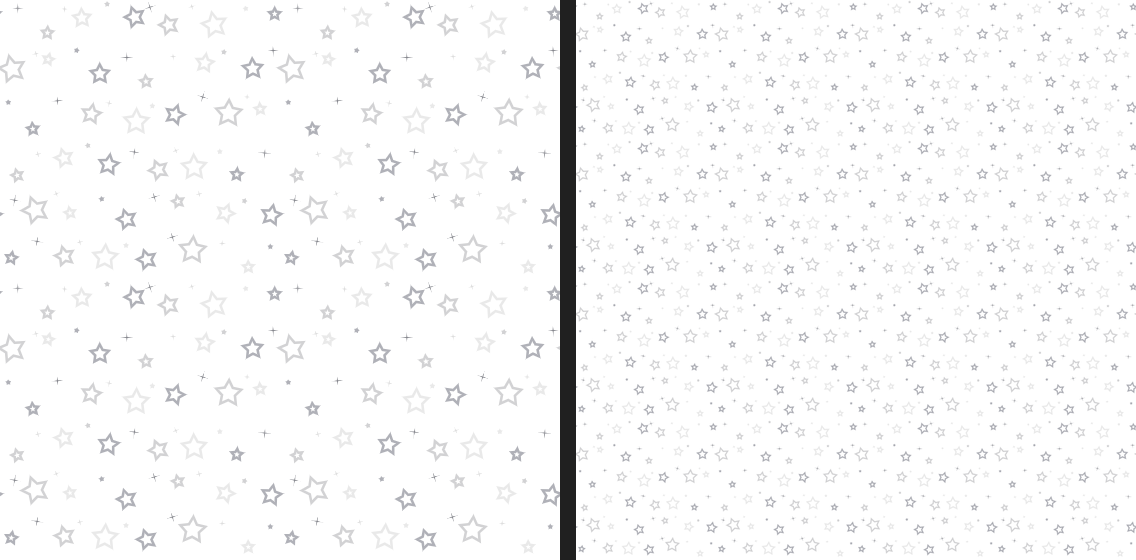
Left: one tile. Right: repeated 2 by 2.
Reproduce this pattern procedurally as a WebGL 1 fragment shader.

```glsl
precision highp float;

// Grey outlined stars scattered on white, with tiny sparkles and specks between.
// A tile of 6 x 6 staggered, jittered cells repeats twice across and down; every
// shape is an n-pointed star distance, and cell numbers share out tone and size.

uniform vec2 u_resolution;

const float CELLS = 6.0;    // cells along a tile
const float REPEATS = 2.0;  // tiles along the canvas

float wrap(float x, float n) { return floor(mod(x + 0.5, n)); }
vec2 wrapCell(vec2 c) { return vec2(wrap(c.x, CELLS), wrap(c.y, CELLS)); }

float hash(vec2 c, float seed) {
  return fract(sin(dot(c, vec2(12.99, 78.23)) + seed * 3.7) * 4375.85);
}

// Even shares of three tones and three sizes, in steps 0, 1, 2
float toneStep(vec2 c) { return wrap(c.x + c.y * c.y, 3.0); }
float sizeStep(vec2 c) { return wrap(c.y + toneStep(c) + floor(c.x / 3.0), 3.0); }

vec3 toneColor(float t) {
  if (t < 0.5) return vec3(0.69, 0.695, 0.72);
  return t < 1.5 ? vec3(0.825, 0.825, 0.83) : vec3(0.915);
}

float starRadius(vec2 c) {
  float radius = 0.18 + 0.08 * sizeStep(c);
  float tone = toneStep(c);
  if (tone < 0.5) return min(radius, 0.27);
  return tone > 1.5 ? radius * 0.95 : radius;
}

// Star centre: staggered rows, larger stars stray less
vec2 starCenter(vec2 cell) {
  vec2 c = wrapCell(cell);
  vec2 jitter = vec2(hash(c, 1.0), hash(c, 2.0)) - 0.5;
  vec2 base = cell + vec2(0.25 + 0.5 * wrap(cell.y, 2.0), 0.5);
  return base + jitter * (0.8 - 1.4 * starRadius(c));
}

// Speck centre: centroid of three neighbouring stars
vec2 speckCenter(vec2 cell) {
  vec2 above = cell + vec2(wrap(cell.y, 2.0), 1.0);
  return (starCenter(cell) + starCenter(cell + vec2(1.0, 0.0)) + starCenter(above)) / 3.0;
}

vec2 rotate(vec2 p, float a) {
  float s = sin(a), c = cos(a);
  return vec2(c * p.x - s * p.y, s * p.x + c * p.y);
}

// Distance to the extended edges of a star, keeping its corners sharp
float starDistance(vec2 p, float points, float outer, float inner) {
  float wedge = 6.2831853 / points;
  float a = abs(mod(atan(p.x, p.y + 1e-5) + 0.5 * wedge, wedge) - 0.5 * wedge);
  vec2 q = length(p) * vec2(cos(a), sin(a));
  vec2 tip = vec2(outer, 0.0);
  vec2 edge = inner * vec2(cos(0.5 * wedge), sin(0.5 * wedge)) - tip;
  return dot(q - tip, normalize(vec2(edge.y, -edge.x)));
}

void main() {
  vec2 grid = gl_FragCoord.xy / u_resolution * CELLS * REPEATS;
  float pixel = CELLS * REPEATS / min(u_resolution.x, u_resolution.y);
  vec3 color = vec3(1.0);

  for (int y = -1; y <= 1; y++) {
    for (int x = -1; x <= 1; x++) {
      vec2 cell = floor(grid) + vec2(float(x), float(y));
      vec2 c = wrapCell(cell);
      float tone = toneStep(c);
      float turn = (hash(c, 3.0) - 0.5) * 0.8;

      // Outlined star
      float radius = starRadius(c);
      vec2 p = rotate(grid - starCenter(cell), turn);
      float d = starDistance(p, 5.0, radius, radius * 0.52);
      d = max(d, -d - 0.055);
      color = mix(color, toneColor(tone), clamp(0.5 - d / pixel, 0.0, 1.0));

      // Dark sparkle, pale sparkle or solid speck
      p = rotate(grid - speckCenter(cell), turn);
      vec3 speckColor = toneColor(sizeStep(c));
      if (tone < 0.5) {
        d = starDistance(p, 4.0, 0.085, 0.016);
        speckColor = vec3(0.53, 0.535, 0.56);
      } else if (tone < 1.5) {
        d = starDistance(p, 4.0, 0.055, 0.018);
        speckColor = vec3(0.87);
      } else {
        d = starDistance(p, 5.0, 0.062, 0.04);
      }
      color = mix(color, speckColor, clamp(0.5 - d / pixel, 0.0, 1.0));
    }
  }
  gl_FragColor = vec4(color, 1.0);
}
```
